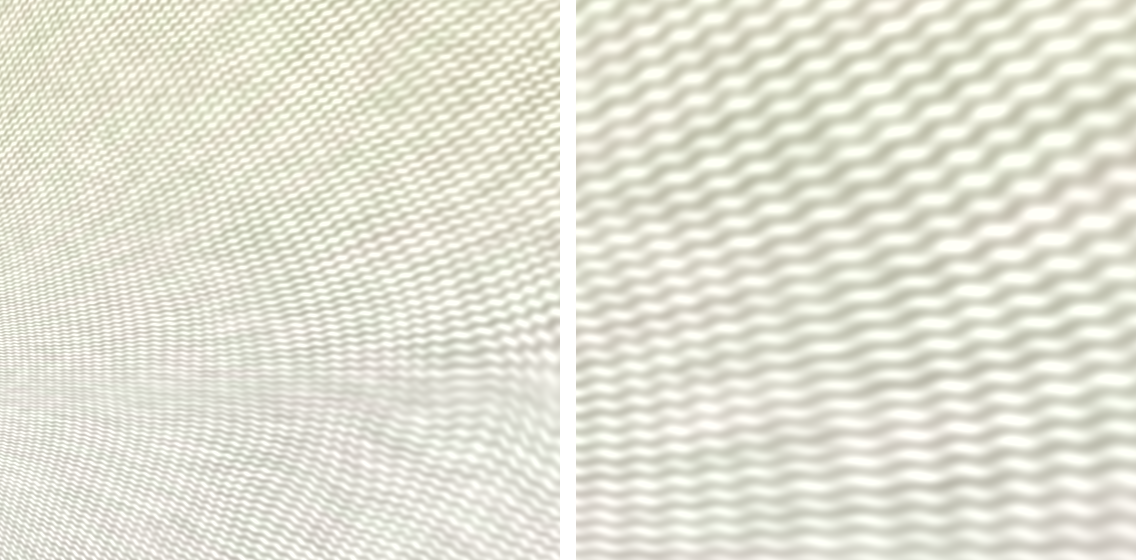
Left, the full canvas; right, a detail of the centre.
Reproduce this texture procedurally as a Shadertoy shader.

```glsl
// Pale woven cloth whose slanted stitches fan out and fold along a soft horizontal crease.

float hash(vec2 p) {
    p = fract(p * vec2(0.1031, 0.1137));
    p += dot(p, p.yx + 33.33);
    return fract((p.x + p.y) * p.x * 7.31);
}

float noise(vec2 p) {
    vec2 cell = floor(p), f = fract(p);
    f = f * f * (3.0 - 2.0 * f);
    float bottom = mix(hash(cell), hash(cell + vec2(1, 0)), f.x);
    float top = mix(hash(cell + vec2(0, 1)), hash(cell + vec2(1, 1)), f.x);
    return mix(bottom, top, f.y);
}

// Stitch coordinates: x counts stitches along a thread, y counts threads.
vec2 weave(vec2 p) {
    float t = p.y - 0.336;
    float bend = 0.28;
    float fold = sqrt(t * t + bend * bend);
    float fan = log(p.x + 0.5);
    float along = 36.0 * fan + 24.0 * fold;
    float across = 45.0 * t + 40.0 * bend * atan(t / bend) - 42.0 * fan * t / fold;
    vec2 wobble = vec2(noise(p * 9.0 + 20.0), noise(p * 8.0 + 50.0)) - 0.5;
    return vec2(along, across) + wobble * vec2(1.0, 1.3);
}

void mainImage(out vec4 fragColor, in vec2 fragCoord) {
    vec2 p = fragCoord / iResolution.xy;
    vec2 st = weave(p);

    // Fade stitches that become too fine to resolve
    vec2 sharp = 1.0 - smoothstep(0.3, 0.8, fwidth(st));

    // Rounded threads broken into stitches, slightly bowed
    vec2 phase = 6.2832 * st;
    float thread = cos(phase.y + 0.5 * sin(phase.x)) * sharp.y;
    float stitch = cos(phase.x + 0.4 * sin(phase.y)) * sharp.x;
    float relief = 0.25 * thread + 0.13 * stitch + 0.05 * thread * stitch;

    // Contrast drifts in patches and softens just below the crease and at lower right
    float crease = exp(-pow(abs(p.y - 0.3) / 0.045, 2.0));
    float haze = smoothstep(0.5, 1.0, p.x) * (1.0 - smoothstep(0.1, 0.4, p.y));
    relief *= 0.75 + 0.5 * noise(p * 7.0 + 8.0);
    relief *= 1.0 - 0.55 * crease - 0.4 * haze;

    // Uneven stitches, long fibres and broad shading
    float uneven = noise(st + 100.0) - 0.5;
    float fibre = noise(st * vec2(0.6, 2.3) + 200.0) - 0.5;
    float broad = noise(p * vec2(4.0, 7.0) + 3.0) - 0.5;
    float tone = 0.64 + relief + 0.2 * uneven + 0.2 * fibre * sharp.y + 0.09 * broad;
    tone += 0.07 * haze - 0.05 * crease;

    // Pale ridge across the lower left corner
    float ridge = exp(-pow(abs(p.x + p.y - 0.17) / 0.06, 2.0));
    tone += 0.12 * ridge * (1.0 - smoothstep(0.0, 0.25, p.x));

    // Warm cream above, neutral grey below
    float warmth = smoothstep(0.2, 0.95, p.y);
    vec3 shadow = mix(vec3(0.70, 0.69, 0.65), vec3(0.70, 0.69, 0.58), warmth);
    vec3 light = mix(vec3(1.0, 1.0, 0.97), vec3(1.0, 1.0, 0.93), warmth);
    vec3 color = mix(shadow, light, clamp(tone, 0.0, 1.05));

    // Faint rose and green tints
    float tint = noise(st * vec2(0.25, 0.5) + 300.0) - 0.5;
    color += tint * vec3(0.02, -0.012, 0.012);
    fragColor = vec4(clamp(color, 0.0, 1.0), 1.0);
}
```
